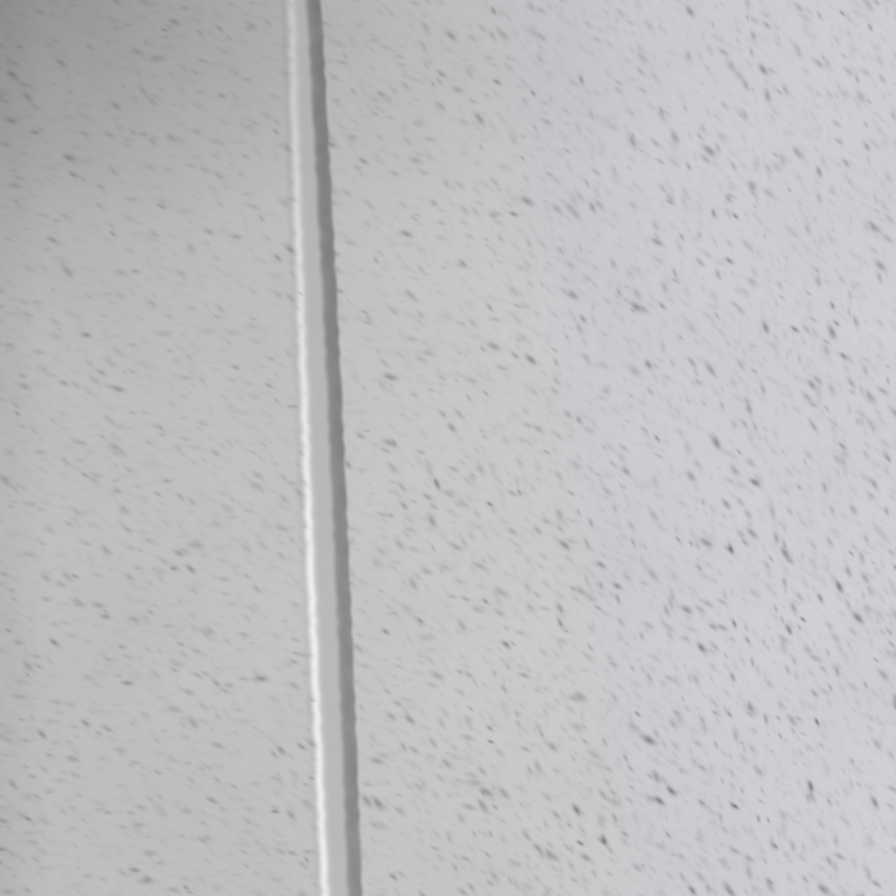
Reproduce this texture procedurally as a WebGL 1 fragment shader.

```glsl
precision highp float;
// A pale speckled panel with a shallow, slightly bent vertical groove.
// Soft gradients set the light; cellular layers of short slanted flecks give
// the grain; the groove is a bright lip, a grey face and a dark shadow.

uniform vec2 u_resolution;

vec2 hash2(vec2 p) {
  vec3 q = fract(p.xyx * vec3(0.1031, 0.1030, 0.0973));
  q += dot(q, q.yzx + 33.33);
  return fract((q.xx + q.yz) * q.zy);
}

// Slanted flecks, one per cell, with random place, size, tilt and strength.
float flecks(vec2 uv, float cells, float density, float slant, vec2 size) {
  vec2 p = uv * cells;
  vec2 base = floor(p);
  float ink = 0.0;
  for (int j = -1; j <= 1; j++) {
    for (int i = -1; i <= 1; i++) {
      vec2 cell = base + vec2(float(i), float(j));
      vec2 place = hash2(cell + cells);
      vec2 kind = hash2(cell + cells * 2.0 + 17.0);
      vec2 look = hash2(cell + cells * 3.0 + 41.0);
      float angle = slant + (look.x - 0.5) * 0.8;
      vec2 d = p - cell - place;
      vec2 along = vec2(cos(angle), sin(angle));
      vec2 local = vec2(dot(d, along), dot(d, vec2(-along.y, along.x)));
      local /= size * (0.6 + 0.7 * look.y);
      float strength = step(kind.x, density) * (0.25 + 0.75 * kind.y * kind.y);
      ink = max(ink, strength * exp(-dot(local, local)));
    }
  }
  return ink;
}

// Broad uneven tone from layered sines.
float mottle(vec2 p) {
  float sum = 0.0;
  float weight = 0.5;
  for (int i = 0; i < 4; i++) {
    sum += weight * sin(p.x + 1.7 * sin(p.y * 0.8)) * sin(p.y + 1.3 * sin(p.x * 0.7));
    p = mat2(1.5, 1.1, -1.1, 1.5) * p + 2.3;
    weight *= 0.6;
  }
  return sum;
}

void main() {
  vec2 uv = gl_FragCoord.xy / u_resolution;

  // Overall light: dim at the upper left, cool and bright at the right.
  float tone = mix(0.735, 0.815, smoothstep(0.0, 1.0, uv.x));
  tone += 0.015 * exp(-pow((uv.y - 0.4) / 0.3, 2.0)) * (1.0 - uv.x);
  tone -= 0.11 * exp(-dot((uv - vec2(0.0, 1.05)) / vec2(0.32, 0.3),
                          (uv - vec2(0.0, 1.05)) / vec2(0.32, 0.3)));
  tone -= 0.035 * smoothstep(0.7, 1.0, uv.y) * (1.0 - smoothstep(0.3, 0.9, uv.x));
  tone -= 0.03 * (1.0 - smoothstep(0.0, 0.06, uv.x));
  tone += 0.010 * mottle(uv * 13.0);

  // Flecks: nearly level at the left, steeper and crisper at the right.
  float slant = -mix(0.4, 0.95, smoothstep(0.1, 0.9, uv.x));
  float contrast = mix(0.55, 1.0, smoothstep(0.1, 0.9, uv.x))
                 * mix(1.1, 0.75, smoothstep(0.2, 1.0, uv.y));
  float grain = 0.26 * flecks(uv, 38.0, 0.42, slant, vec2(0.23, 0.105));
  grain += 0.14 * flecks(uv + 0.37, 62.0, 0.55, slant, vec2(0.36, 0.15));
  grain += 0.05 * flecks(uv + 0.71, 105.0, 0.65, slant, vec2(0.6, 0.25));

  // Groove: two gently bending lines with slightly ragged edges.
  float rag = 0.0006 * sin(uv.y * 170.0 + 2.0 * sin(uv.y * 61.0));
  float lipX = 0.363 - 0.046 * uv.y + 0.008 * uv.y * uv.y + rag;
  float shadowX = 0.396 - 0.034 * uv.y - 0.012 * uv.y * uv.y + rag;
  float face = smoothstep(lipX - 0.002, lipX + 0.006, uv.x)
             * (1.0 - smoothstep(shadowX - 0.004, shadowX + 0.004, uv.x));
  float lip = exp(-pow((uv.x - lipX) / 0.0052, 2.0));
  float lipEdge = exp(-pow((uv.x - lipX + 0.008) / 0.004, 2.0));
  float fromShadow = uv.x - shadowX;
  float shadow = smoothstep(-0.012, -0.004, fromShadow)
               * (1.0 - smoothstep(0.005, 0.011, fromShadow));

  tone -= grain * contrast * (1.0 - 0.75 * max(face, shadow));
  tone = mix(tone, 0.715 - 0.02 * uv.y, face * 0.75);
  tone -= 0.03 * lipEdge;
  tone += lip * mix(0.17, 0.09, smoothstep(0.35, 0.9, uv.y));
  float shadowTone = mix(0.53, 0.47, uv.y) + 0.03 * mottle(uv * vec2(90.0, 60.0));
  shadowTone += 0.05 * smoothstep(0.002, -0.01, fromShadow);
  tone = mix(tone, shadowTone, shadow * 0.9);

  // Faint warmth at the lower left, faint blue at the right.
  float cool = smoothstep(0.35, 1.0, uv.x + 0.15 * uv.y);
  vec3 tint = mix(vec3(0.001, 0.001, -0.004), vec3(-0.006, -0.002, 0.018), cool);
  gl_FragColor = vec4(clamp(vec3(tone) + tint, 0.0, 1.0), 1.0);
}
```
